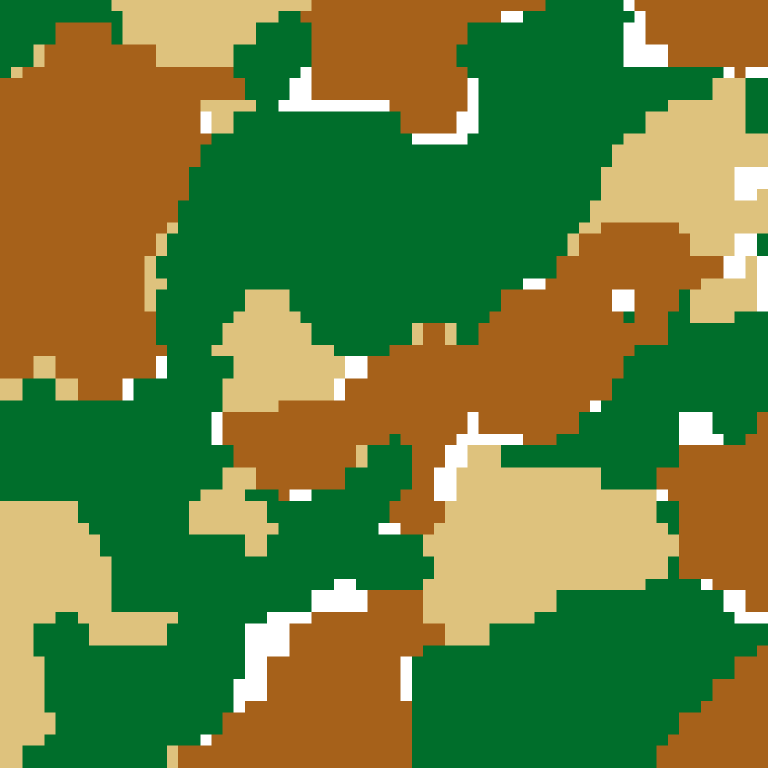
Reproduce this pattern procedurally as a Shadertoy shader.

```glsl
const vec3 GREEN = vec3(0.00, 0.43, 0.17);
const vec3 BROWN = vec3(0.65, 0.38, 0.10);
const vec3 TAN   = vec3(0.87, 0.76, 0.49);
const vec3 WHITE = vec3(1.0);

const float COLUMNS = 69.0;               // stitch columns across the canvas
const float COURSE_RATIO = 0.63;          // stitch courses per column width
const float SLANT = 0.76;                 // direction of the patches, radians
const vec2 PATCH_FREQ = vec2(4.0, 5.4);   // patches along and across the slant
const float JITTER = 0.75;                // scatter of the patch centres
const float WARP_LARGE = 0.95;
const float WARP_SMALL = 0.32;
const float FLECK_FREQ = 7.5;             // noise that switches the edge flecks
const float WHITE_WIDTH = 0.65;
const float FRINGE_WIDTH = 1.0;
const float FRINGE_START = 0.15;

// Colour order along a row of patches: 0 green, 1 brown, 2 tan
const int ORDER[7] = int[7](0, 0, 1, 1, 2, 0, 2);
const int ROW_SHIFT[8] = int[8](3, 1, 4, 2, 6, 1, 3, 5);

vec2 hash2(vec2 p) {
    vec3 a = fract(p.xyx * vec3(0.1031, 0.1030, 0.0973));
    a += dot(a, a.yzx + 33.33);
    return fract((a.xx + a.yz) * a.zy);
}

float corner(vec2 cell, vec2 offset) {
    float angle = 6.2832 * hash2(cell + 57.0).x;
    return dot(vec2(cos(angle), sin(angle)), offset);
}

float gradientNoise(vec2 p) {
    vec2 i = floor(p), f = p - i;
    vec2 s = f * f * f * (f * (f * 6.0 - 15.0) + 10.0);
    vec2 e = vec2(1.0, 0.0);
    return mix(mix(corner(i, f), corner(i + e.xy, f - e.xy), s.x),
               mix(corner(i + e.yx, f - e.yx), corner(i + e.xx, f - e.xx), s.x), s.y);
}

vec2 warp(vec2 p) {
    return vec2(gradientNoise(p + 11.3), gradientNoise(p + 47.7));
}

int patchColour(ivec2 cell) {
    int shift = ROW_SHIFT[(cell.y + 4) & 7];
    return ORDER[(cell.x + shift + 70) % 7];
}

// Distance to the closest patch centre of each colour
vec3 patchDistances(vec2 q) {
    vec2 base = floor(q);
    vec3 nearest = vec3(8.0);
    for (int y = -1; y <= 1; y++) {
        for (int x = -1; x <= 1; x++) {
            vec2 cell = base + vec2(x, y);
            vec2 centre = cell + 0.5 + JITTER * (hash2(cell + 23.0) - 0.5);
            int c = patchColour(ivec2(cell));
            float d = distance(q, centre);
            if (c == 0) nearest.x = min(nearest.x, d);
            else if (c == 1) nearest.y = min(nearest.y, d);
            else nearest.z = min(nearest.z, d);
        }
    }
    return nearest;
}

vec3 camouflage(vec2 p) {
    float c = cos(SLANT), s = sin(SLANT);
    vec2 q = mat2(c, -s, s, c) * (p - 0.5) * PATCH_FREQ + vec2(0.5, 0.0);
    q += WARP_LARGE * warp(q * 0.85) + WARP_SMALL * warp(q * 2.3 + 5.0);

    vec3 d = patchDistances(q);
    float edge = d.y - min(d.x, d.z);     // negative inside brown
    if (edge < 0.0) return BROWN;

    // Ragged white flecks and tan fringes beside the brown patches
    float fleck = gradientNoise(p * FLECK_FREQ + 31.0);
    if (edge < WHITE_WIDTH * fleck) return WHITE;
    if (edge < FRINGE_WIDTH * (-fleck - FRINGE_START)) return TAN;
    return d.x < d.z ? GREEN : TAN;
}

// Centre of the stitch; courses are one or two column widths tall
vec2 stitchCentre(vec2 p) {
    vec2 unit = floor(p * COLUMNS) + 0.5;
    unit.y = (floor(unit.y * COURSE_RATIO) + 0.5) / COURSE_RATIO;
    return unit / COLUMNS;
}

void mainImage(out vec4 fragColor, in vec2 fragCoord) {
    // Four samples per pixel smooth the stitch edges
    vec3 sum = vec3(0.0);
    for (int k = 0; k < 4; k++) {
        vec2 offset = vec2(k & 1, k >> 1) * 0.5 - 0.25;
        vec2 p = (fragCoord + offset) / iResolution.y;
        sum += camouflage(stitchCentre(p));
    }
    fragColor = vec4(sum * 0.25, 1.0);
}
```
